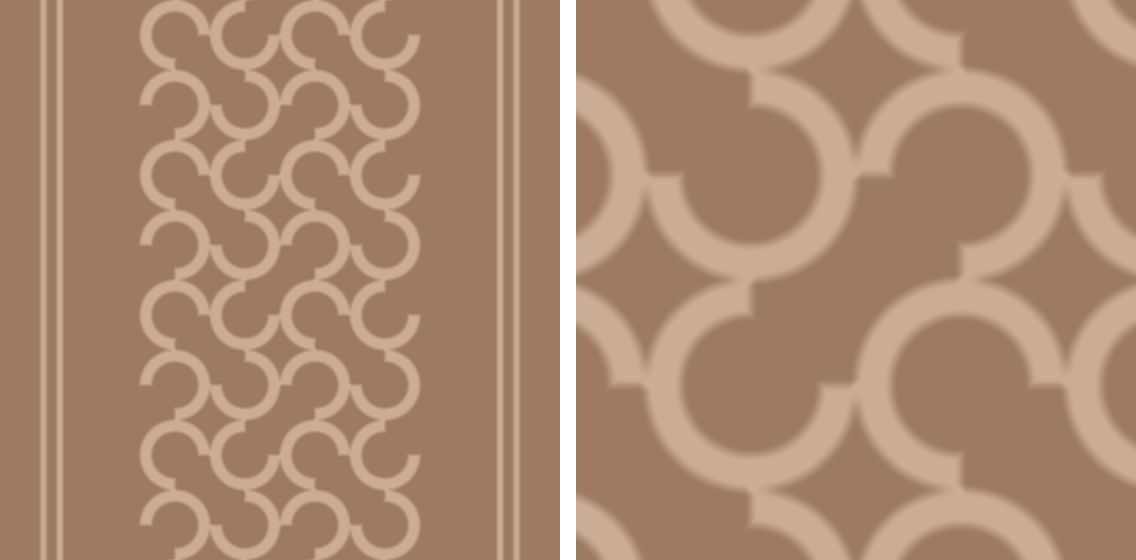
Left: the whole. Right: its middle third, enlarged.
Write a Shadertoy shader that draws this pattern.

```glsl
// Draws a woven band of linked three-quarter rings between paired vertical stripes.

const float CELLS = 8.0;            // ring cells along each side of the canvas
const float BAND_START = 2.0;       // first ring column
const float BAND_END = 5.0;         // last ring column
const float RING_RADIUS = 0.4167;   // centre line, in cells
const float RING_HALF_WIDTH = 0.0833;
const float STRIPE_PAIR = 0.0923;   // pair centre, measured from either side
const float STRIPE_OFFSET = 0.0147;
const float STRIPE_HALF_WIDTH = 0.0053;
const float SOFTNESS = 0.0045;

const vec3 GROUND = vec3(0.615, 0.48, 0.375);
const vec3 THREAD = vec3(0.795, 0.68, 0.585);

// Soft coverage of a signed distance given in canvas units
float coverage(float dist, float softness) {
    return 1.0 - smoothstep(-softness, softness, dist);
}

// Ring with one open quadrant, facing the signs in gap
float openRing(vec2 p, vec2 gap) {
    float ring = abs(length(p) - RING_RADIUS) - RING_HALF_WIDTH;
    vec2 opening = p * gap;
    return max(ring, min(opening.x, opening.y));
}

// Openings turn with the parity of row and column
vec2 gapDirection(vec2 cell) {
    vec2 parity = mod(cell, 2.0);
    return vec2(2.0 * parity.y - 1.0, 2.0 * parity.x - 1.0);
}

// Adds neighbouring cells so that soft edges join where rings touch
float ringBand(vec2 uv, float softness) {
    vec2 grid = uv * CELLS;
    vec2 home = floor(grid);
    float total = 0.0;
    for (int j = -1; j <= 1; j++) {
        for (int i = -1; i <= 1; i++) {
            vec2 cell = home + vec2(i, j);
            if (cell.x < BAND_START || cell.x > BAND_END) continue;
            float dist = openRing(grid - cell - 0.5, gapDirection(cell));
            total += coverage(dist / CELLS, softness);
        }
    }
    return min(total, 1.0);
}

// Two stripes, mirrored about the vertical centre line
float stripes(float x, float softness) {
    float fromSide = min(x, 1.0 - x);
    float dist = abs(abs(fromSide - STRIPE_PAIR) - STRIPE_OFFSET);
    return coverage(dist - STRIPE_HALF_WIDTH, softness);
}

void mainImage(out vec4 fragColor, in vec2 fragCoord) {
    vec2 uv = fragCoord / iResolution.xy;
    float softness = max(SOFTNESS, 1.0 / iResolution.y);
    float thread = max(ringBand(uv, softness), stripes(uv.x, softness));
    fragColor = vec4(mix(GROUND, THREAD, thread), 1.0);
}
```
